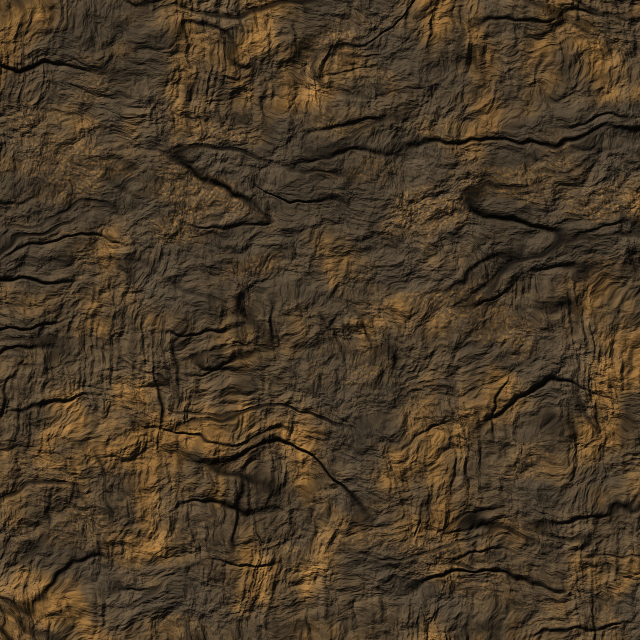
Reproduce this texture procedurally as a three.js fragment shader.

```glsl
varying vec2 vUv;

const vec3 STONE = vec3(0.262, 0.222, 0.170);
const vec3 OCHRE = vec3(0.450, 0.330, 0.182);
const vec3 LIGHT = vec3(-0.46, 0.62, 0.64);
const float SAMPLE_STEP = 0.0013;

vec2 hash2(vec2 p) {
  vec3 q = fract(p.xyx * vec3(0.1031, 0.1030, 0.0973));
  q += dot(q, q.yzx + 33.33);
  return fract((q.xx + q.yz) * q.zy);
}

float gradientDot(vec2 cell, vec2 offset) {
  float angle = 6.2832 * hash2(cell).x;
  return dot(vec2(cos(angle), sin(angle)), offset);
}

// Gradient noise, roughly -1 to 1
float noise(vec2 p) {
  vec2 i = floor(p), f = fract(p);
  vec2 u = f * f * f * (f * (f * 6.0 - 15.0) + 10.0);
  vec2 r = vec2(1.0, 0.0);
  float low = mix(gradientDot(i, f), gradientDot(i + r.xy, f - r.xy), u.x);
  float high = mix(gradientDot(i + r.yx, f - r.yx), gradientDot(i + r.xx, f - r.xx), u.x);
  return 1.4 * mix(low, high, u.y);
}

float fbm(vec2 p) {
  float sum = 0.0, gain = 1.0;
  for (int i = 0; i < 4; i++) {
    sum += gain * noise(p);
    p = p * 2.03 + 19.7;
    gain *= 0.5;
  }
  return sum;
}

// Distance to the nearest scattered cell centre
float cellular(vec2 p) {
  vec2 i = floor(p), f = fract(p);
  float nearest = 2.0;
  for (int y = -1; y <= 1; y++) {
    for (int x = -1; x <= 1; x++) {
      vec2 cell = vec2(float(x), float(y));
      nearest = min(nearest, length(cell + hash2(i + cell) - f));
    }
  }
  return nearest;
}

// Long waves that bend the rock layers
float fold(vec2 p) {
  return 0.032 * sin(7.0 * p.x + 3.0 * p.y + 2.2)
       + 0.014 * sin(15.0 * p.x - 6.0 * p.y)
       + 0.007 * sin(31.0 * p.x + 9.0 * p.y);
}

// x: step in height, y: darkness of the gap, along the zero line of n
vec2 crack(float n, float width, float strength) {
  float rise = smoothstep(-width, width, n);
  float gap = 1.0 - smoothstep(0.0, 2.0 * width, abs(n));
  return strength * vec2(rise - 0.5 * gap, gap);
}

// x: height, y: gap darkness
vec2 relief(vec2 p, float wood) {
  vec2 w = p + 0.026 * vec2(fbm(p * 6.0), fbm(p * 6.0 + 41.0));
  vec2 layer = vec2(w.x, w.y + fold(p));

  // Broad ledges, thin layers and upright splits
  float ledgeMask = smoothstep(-0.25, 0.4, noise(layer * vec2(3.5, 6.0) + 7.0));
  float layerMask = smoothstep(-0.1, 0.5, noise(layer * vec2(5.0, 8.0) + 23.0));
  float splitMask = smoothstep(0.0, 0.5, noise(w * vec2(9.0, 7.0) + 51.0)) * wood;
  vec2 ledge = crack(noise(layer * vec2(2.6, 9.0)), 0.038, ledgeMask);
  vec2 thin = crack(noise(layer * vec2(5.5, 24.0) + 13.0), 0.085, layerMask);
  vec2 split = crack(noise(w * vec2(24.0, 4.5) + 31.0), 0.075, splitMask);

  // Chipped faces, upright fibres and grit
  float chips = cellular(layer * vec2(17.0, 24.0));
  float fibres = noise(w * vec2(78.0, 9.0)) + 0.5 * noise(w * vec2(150.0, 20.0));
  float grit = fbm(w * vec2(42.0, 50.0) + 5.0);
  float height = 0.0065 * ledge.x + 0.0042 * thin.x + 0.0035 * split.x
    - 0.008 * chips + 0.0026 * wood * fibres + 0.0034 * grit;
  float gap = max(ledge.y, max(0.7 * thin.y, 0.65 * split.y));
  return vec2(height, gap);
}

float lighting(vec2 slope) {
  vec3 normal = normalize(vec3(-slope, 1.0));
  return max(dot(normal, normalize(LIGHT)), 0.0) / normalize(LIGHT).z;
}

void main() {
  vec2 p = vUv;

  // Fibrous rock above and below a smoother band
  float band = smoothstep(0.08, 0.19, abs(p.y - 0.67 + fold(p)));
  float wood = smoothstep(-0.35, 0.35, fbm(p * vec2(4.5, 6.0) + 3.0) + 0.8 * band - 0.5);

  vec2 here = relief(p, wood);
  float right = relief(p + vec2(SAMPLE_STEP, 0.0), wood).x;
  float above = relief(p + vec2(0.0, SAMPLE_STEP), wood).x;
  float light = lighting(vec2(right - here.x, above - here.x) / SAMPLE_STEP);

  // Ochre patches on fibres, sandy specks on the smooth band
  float patches = smoothstep(-0.35, 0.65, fbm(p * vec2(11.0, 8.0) + 61.0));
  float sand = smoothstep(0.0, 0.5, fbm(p * vec2(5.0, 9.0) + 83.0));
  float specks = smoothstep(-0.1, 0.5, noise(p * 210.0));
  float ochre = mix(sand * (0.2 + 0.65 * specks), 0.15 + 0.85 * patches, wood);
  vec3 color = mix(STONE, OCHRE, ochre);

  // Upright stains, broad tone changes and shaded gaps
  float stain = noise(p * vec2(55.0, 4.0) + 11.0) * wood;
  float tone = 1.0 + 0.16 * stain + 0.13 * fbm(p * 7.0 + 29.0);
  color *= tone * (0.18 + 0.82 * light) * (1.0 - 0.72 * here.y);
  gl_FragColor = vec4(color, 1.0);
}
```
